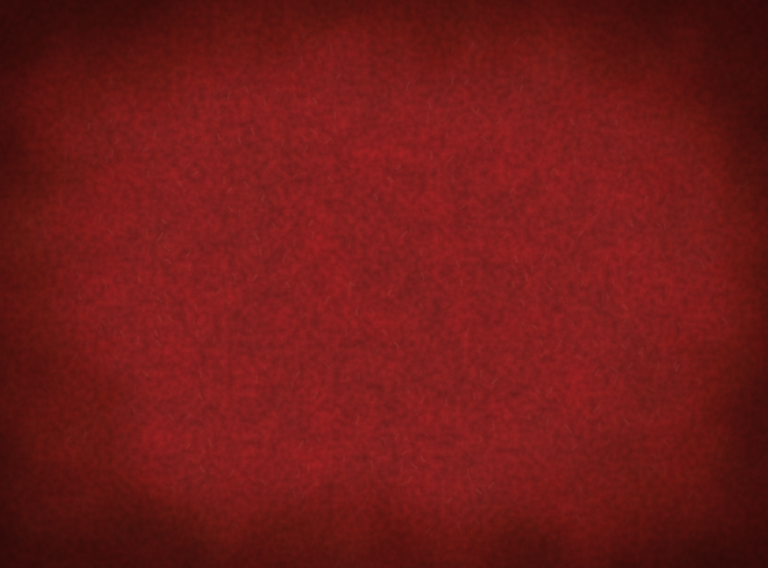
A Shadertoy shader for this texture:

```glsl
const vec3 CENTRE_RED = vec3(0.525, 0.121, 0.121);
const vec3 MID_RED = vec3(0.412, 0.090, 0.070);
const vec3 EDGE_RED = vec3(0.205, 0.042, 0.035);
const vec3 VIVID_SHIFT = vec3(0.065, -0.012, 0.002);
const vec3 FLECK_COLOR = vec3(0.62, 0.23, 0.20);

const float VIGNETTE_POWER = 2.5;
const float VIGNETTE_START = 0.60;
const float VIGNETTE_END = 1.30;
const float MID_POINT = 0.37;
const float EDGE_WOBBLE = 0.22;

const float CLOUD_SCALE = 4.5;
const float MOTTLE_SCALE = 24.0;
const float GRAIN_SCALE = 80.0;
const float MOTTLE_CONTRAST = 0.13;
const float GRAIN_CONTRAST = 0.15;

const float FLECK_CELLS = 42.0;
const float FLECK_SHARE = 0.45;
const float FLECK_LENGTH = 0.20;
const float FLECK_WIDTH = 0.15;
const float FLECK_OPACITY = 0.36;

vec2 hash2(vec2 p) {
    vec3 q = fract(vec3(p.xyx) * vec3(0.1031, 0.1030, 0.0973));
    q += dot(q, q.yzx + 33.33);
    return fract((q.xx + q.yz) * q.zy);
}

float cornerSlope(vec2 cell, vec2 offset) {
    float angle = 6.2832 * hash2(cell).x;
    return dot(vec2(cos(angle), sin(angle)), offset);
}

float gradientNoise(vec2 p) {
    vec2 i = floor(p), f = fract(p);
    vec2 u = f * f * f * (f * (f * 6.0 - 15.0) + 10.0);
    vec2 e = vec2(1.0, 0.0);
    float low = mix(cornerSlope(i, f), cornerSlope(i + e, f - e), u.x);
    float high = mix(cornerSlope(i + e.yx, f - e.yx), cornerSlope(i + e.xx, f - e.xx), u.x);
    return mix(low, high, u.y);
}

float fbm(vec2 p) {
    float sum = 0.0, amplitude = 0.6;
    for (int octave = 0; octave < 4; octave++) {
        sum += amplitude * gradientNoise(p);
        p = mat2(1.6, 1.2, -1.2, 1.6) * p + 17.3;
        amplitude *= 0.55;
    }
    return sum;
}

// Short, soft, mostly upright strokes, one at most per cell
float flecks(vec2 p) {
    vec2 cell = floor(p);
    float cover = 0.0;
    for (int y = -1; y <= 1; y++) {
        for (int x = -1; x <= 1; x++) {
            vec2 id = cell + vec2(x, y);
            vec2 shape = hash2(id + 91.0);
            vec2 d = p - id - hash2(id + 37.0);
            float lean = mix(-0.9, 0.9, shape.y);
            vec2 axis = vec2(sin(lean), cos(lean));
            float along = clamp(dot(d, axis), -FLECK_LENGTH, FLECK_LENGTH);
            float stroke = 1.0 - smoothstep(0.02, FLECK_WIDTH, length(d - axis * along));
            float strength = max(0.0, 1.0 - shape.x / FLECK_SHARE);
            cover = max(cover, stroke * strength);
        }
    }
    return cover;
}

void mainImage(out vec4 fragColor, in vec2 fragCoord) {
    vec2 uv = fragCoord / iResolution.xy;
    vec2 p = fragCoord / iResolution.y;

    float cloud = fbm(p * CLOUD_SCALE + 5.0);
    float mottle = fbm(p * MOTTLE_SCALE + 40.0);
    float grain = gradientNoise(p * GRAIN_SCALE + 70.0)
                + 0.5 * gradientNoise(p * GRAIN_SCALE * 1.9 + 130.0);

    // Rounded vignette with a ragged border
    vec2 side = pow(abs(uv * 2.0 - 1.0), vec2(VIGNETTE_POWER));
    float radius = pow(side.x + side.y, 1.0 / VIGNETTE_POWER);
    radius += EDGE_WOBBLE * (cloud + 0.4 * mottle);
    float shade = smoothstep(VIGNETTE_START, VIGNETTE_END, radius);

    vec3 color = mix(CENTRE_RED, MID_RED, min(shade / MID_POINT, 1.0));
    color = mix(color, EDGE_RED, max(shade - MID_POINT, 0.0) / (1.0 - MID_POINT));

    // Vivid and dull patches, then the fine surface
    float light = 1.0 - 0.75 * shade;
    float patches = fbm(p * CLOUD_SCALE * 1.7 + 210.0) + 0.5 * mottle;
    color += VIVID_SHIFT * patches * light;
    color *= 1.0 + MOTTLE_CONTRAST * mottle + GRAIN_CONTRAST * grain;

    // Pale flecks, fading into the dark border
    float fleck = flecks(p * FLECK_CELLS + 0.25 * mottle);
    color = mix(color, FLECK_COLOR * light, FLECK_OPACITY * fleck * light);

    fragColor = vec4(clamp(color, 0.0, 1.0), 1.0);
}
```
